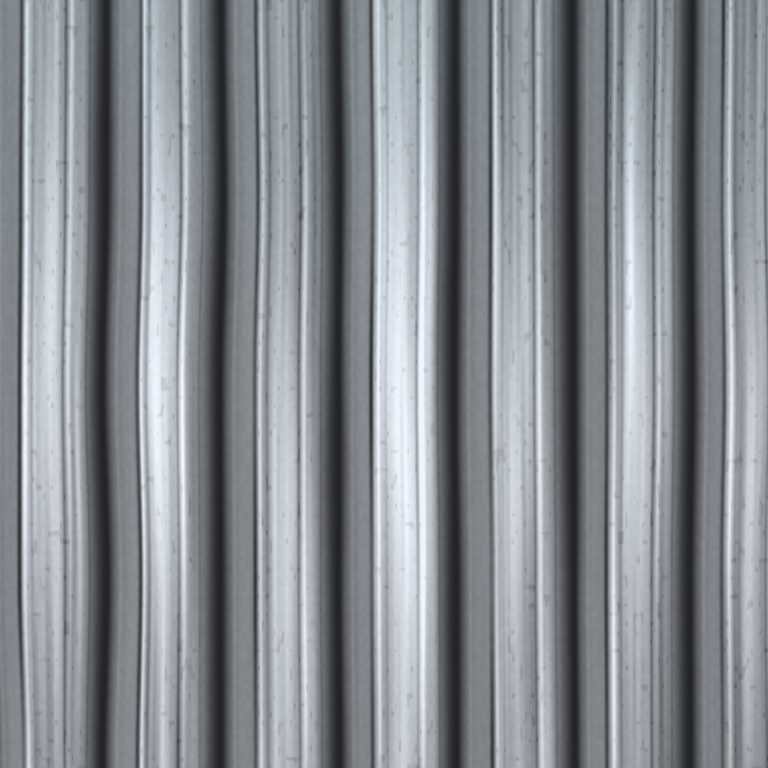
Give the GLSL for this texture, as a Shadertoy shader.

```glsl
const float PITCH = 0.1528;        // width of one corrugation
const float FIRST_GROOVE = -0.016; // centre of the leftmost groove
const vec3 GROOVE = vec3(0.13, 0.13, 0.14);
const vec3 COOL_TINT = vec3(0.94, 1.01, 1.05);
const vec3 STEEL_TINT = vec3(0.975, 1.0, 1.035);

float hash(vec2 p) {
    vec3 q = fract(vec3(p.xyx) * 0.1031);
    q += dot(q, q.yzx + 33.33);
    return fract((q.x + q.y) * q.z);
}

float noise(vec2 p) {
    vec2 cell = floor(p);
    vec2 f = fract(p);
    f = f * f * (3.0 - 2.0 * f);
    return mix(mix(hash(cell), hash(cell + vec2(1, 0)), f.x),
               mix(hash(cell + vec2(0, 1)), hash(cell + vec2(1, 1)), f.x), f.y);
}

float ridge(float t, float centre, float width) {
    float d = (t - centre) / width;
    return exp(-d * d);
}

// Drawn-metal streaks: fine across, long down; range about -1 to 1
float streaks(vec2 p) {
    float sum = 0.0;
    float gain = 0.5;
    vec2 scale = vec2(55.0, 1.6);
    for (int i = 0; i < 3; i++) {
        sum += gain * (2.0 * noise(p * scale + float(i) * 17.3) - 1.0);
        scale *= vec2(1.9, 1.5);
        gain *= 0.75;
    }
    return sum;
}

// Matte ledge on the left, shaded shoulder on the right
float sideLevel(float t) {
    float ledge = mix(0.43, 0.53, smoothstep(0.05, 0.20, t));
    float shoulder = mix(0.56, 0.36, smoothstep(0.76, 0.96, t));
    return mix(ledge, shoulder, smoothstep(0.3, 0.7, t));
}

// Polished crown with lines of reflected light
float crownLevel(float t, float y, float streak, float shine, float id) {
    float glow = ridge(y, 0.46, 0.34);
    float shift = 0.05 * (hash(vec2(id, 4.0)) - 0.5);
    float level = 0.57 + shine + 0.09 * glow + 0.21 * streak;
    level += (0.06 + 0.12 * glow) * ridge(t, 0.50 + shift, 0.12);
    level += 0.20 * ridge(t, 0.335 + shift * 0.4, 0.018);
    level += (0.14 + 0.10 * glow) * ridge(t, 0.70 + shift, 0.022);
    level -= 0.17 * ridge(t, 0.655 + shift, 0.014);
    level -= 0.10 * ridge(t, 0.39 + shift, 0.016);
    return level;
}

void mainImage(out vec4 fragColor, in vec2 fragCoord) {
    vec2 uv = fragCoord / iResolution.xy;

    // Slight waviness in the bent sheet
    float bend = 0.007 * (noise(vec2(uv.x * 7.0, uv.y * 4.0)) - 0.5);
    float across = (uv.x + bend - FIRST_GROOVE) / PITCH;
    float id = floor(across);
    float t = fract(across);

    // Each rib differs in polish and crown width
    float shine = 0.10 * (hash(vec2(id, 9.0)) - 0.5)
                - 0.035 * cos(3.14159 * id);
    float left = 0.285 + 0.05 * (hash(vec2(id, 2.0)) - 0.5);
    float right = 0.79 + 0.07 * (hash(vec2(id, 6.0)) - 0.5);
    float crown = smoothstep(left - 0.012, left + 0.02, t)
                * (1.0 - smoothstep(right - 0.05, right + 0.04, t));

    float streak = streaks(uv + vec2(bend, 0.0));
    float side = sideLevel(t) + 0.03 * streak;
    float level = mix(side, crownLevel(t, uv.y, streak, shine, id), crown);

    // Dark fold beside the crown, fading in and out along its length
    float foldFade = 0.12 + 0.22 * noise(vec2(id * 5.7, uv.y * 4.0));
    level -= foldFade * ridge(t, left - 0.015, 0.018);
    level -= 0.07 * ridge(t, right + 0.035, 0.012);

    // Grain, and small pits on the polished metal
    level += 0.025 * (noise(uv * vec2(230.0, 150.0)) - 0.5);
    float pit = smoothstep(0.78, 0.95, noise(uv * vec2(190.0, 85.0)));
    level -= 0.07 * crown * pit;

    vec3 tint = mix(STEEL_TINT, COOL_TINT, 0.6 * smoothstep(0.4, 1.0, uv.y));
    vec3 colour = min(level, 0.96) * tint;

    // Deep groove, softer on its left side
    float offset = t > 0.5 ? t - 1.0 : t;
    float grooveWidth = offset < 0.0 ? 0.085 : 0.050;
    grooveWidth *= 0.85 + 0.3 * noise(vec2(floor(across + 0.5) * 3.1, uv.y * 5.0));
    colour = mix(colour, GROOVE, 0.96 * ridge(offset, 0.0, grooveWidth));

    // Thin catch light on the ledge lip
    colour += 0.06 * ridge(t, 0.115, 0.018);

    fragColor = vec4(clamp(colour, 0.0, 1.0), 1.0);
}
```
